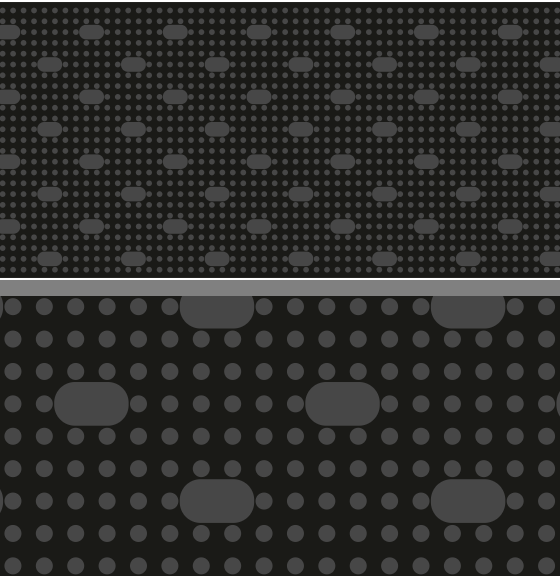
Top, the full canvas; bottom, a detail of the centre.
This pattern is drawn by a WebGL 2 fragment shader. Its source:

```glsl
#version 300 es
precision highp float;

uniform vec2 u_resolution;
out vec4 fragColor;

// Lengths are in canvas heights, measured from the top left
const vec2 DOT_PITCH = vec2(0.03737, 0.03857);
const vec2 GRID_ORIGIN = vec2(0.0094, -0.0011);
const float DOT_RADIUS = 0.0101;
const float DOT_ROWS = 25.0;

const vec2 DOTS_PER_PILL = vec2(8.0, 3.0);
const vec2 PILL_HALF_SIZE = vec2(0.0443, 0.0260);
const float PILL_CORNER = 0.0247;
const float PILL_ROWS = 8.0;

const float MARGIN = 0.0073;

const vec3 GROUND_COLOR = vec3(0.10, 0.10, 0.09);
const vec3 STUD_COLOR = vec3(0.28);
const vec3 MARGIN_COLOR = vec3(1.0);

float roundedBox(vec2 p, vec2 halfSize, float corner) {
    vec2 q = abs(p) - halfSize + corner;
    return length(max(q, 0.0)) + min(max(q.x, q.y), 0.0) - corner;
}

float coverage(float dist, float pixel) {
    return clamp(0.5 - dist / pixel, 0.0, 1.0);
}

// Distance to the nearest dot of the square grid
float dotField(vec2 p) {
    vec2 cell = floor(p / DOT_PITCH + 0.5);
    cell.y = clamp(cell.y, 1.0, DOT_ROWS);
    return length(p - cell * DOT_PITCH) - DOT_RADIUS;
}

// Distance to the nearest pill; every second row shifts by half a pitch
float pillField(vec2 p) {
    vec2 pitch = DOT_PITCH * DOTS_PER_PILL;
    float row = clamp(floor(p.y / pitch.y + 0.5), 1.0, PILL_ROWS);
    float shift = 0.5 * DOT_PITCH.x + 0.5 * pitch.x * mod(row + 1.0, 2.0);
    float x = p.x - shift;
    x -= pitch.x * floor(x / pitch.x + 0.5);
    return roundedBox(vec2(x, p.y - row * pitch.y), PILL_HALF_SIZE, PILL_CORNER);
}

void main() {
    float pixel = 1.0 / u_resolution.y;
    vec2 uv = gl_FragCoord.xy * pixel;
    vec2 p = vec2(uv.x, 1.0 - uv.y) - GRID_ORIGIN;

    // Dots and pills on the dark ground
    float studs = min(dotField(p), pillField(p));
    vec3 color = mix(GROUND_COLOR, STUD_COLOR, coverage(studs, pixel));

    // White strips along the top and bottom
    float strip = min(uv.y, 1.0 - uv.y) - MARGIN;
    color = mix(color, MARGIN_COLOR, coverage(strip, pixel));

    fragColor = vec4(color, 1.0);
}
```
